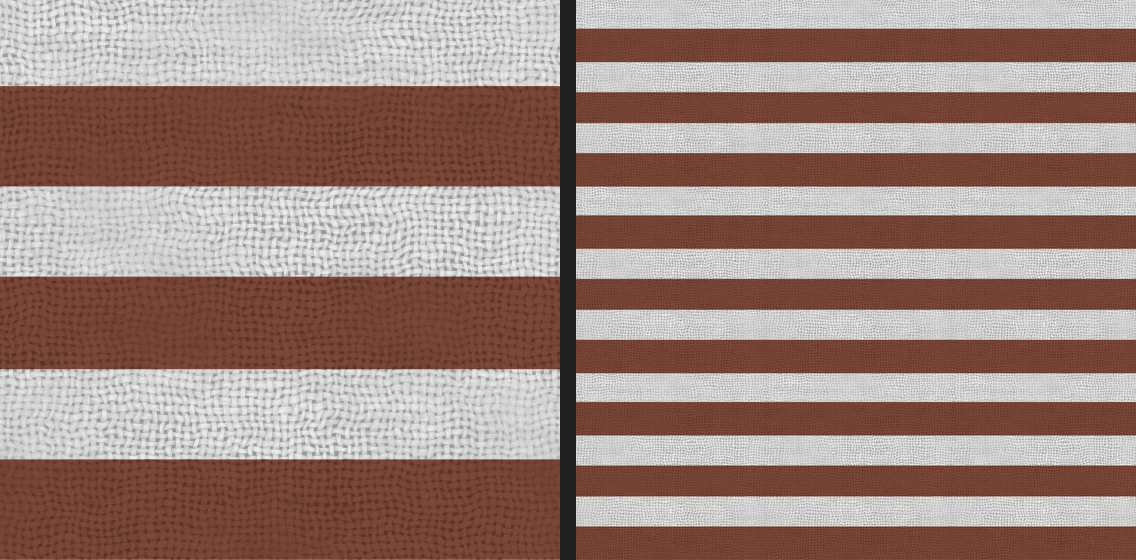
Left: one tile. Right: repeated 3 by 3.
Reproduce this pattern procedurally as a WebGL 1 fragment shader.

```glsl
precision highp float;
uniform vec2 u_resolution;

const float PI = 3.14159265;
const float THREADS = 68.0; // even, so the over-under order wraps

float hash(vec2 p) {
  vec3 q = fract(p.xyx * 0.1031);
  q += dot(q, q.yzx + 33.33);
  return fract((q.x + q.y) * q.z);
}

// Value noise that wraps after a whole number of cells
float noise(vec2 uv, vec2 cells, float seed) {
  vec2 p = uv * cells;
  vec2 i = floor(p);
  vec2 f = fract(p);
  f = f * f * (3.0 - 2.0 * f);
  vec2 a = mod(i, cells) + seed;
  vec2 b = mod(i + 1.0, cells) + seed;
  return mix(mix(hash(a), hash(vec2(b.x, a.y)), f.x),
             mix(hash(vec2(a.x, b.y)), hash(b), f.x), f.y);
}

// Height of one thread: rounded across, rising and dipping along its length
float thread(float across, float halfWidth, float wave, float soft) {
  float body = 1.0 - smoothstep(halfWidth - soft, halfWidth + soft, abs(across));
  return body * (0.77 + 0.2 * wave - 0.7 * across * across);
}

// Plain weave of uneven threads, open at the crossings
float weave(vec2 uv, float pixel) {
  vec2 bend = vec2(noise(uv, vec2(9.0, 22.0), 3.0) + 0.5 * noise(uv, vec2(34.0, 60.0), 11.0),
                   noise(uv, vec2(16.0, 9.0), 27.0) + 0.5 * noise(uv, vec2(55.0, 34.0), 41.0));
  vec2 t = uv * THREADS + 1.1 * (bend - 0.75);
  vec2 id = mod(floor(t), THREADS);
  vec2 across = fract(t) - 0.5;
  float soft = max(0.12, pixel * THREADS * 0.8);

  float weftWidth = 0.31 + 0.11 * hash(vec2(id.y, 7.0))
                  + 0.12 * (noise(uv, vec2(30.0, THREADS), 53.0) - 0.5);
  float warpWidth = 0.27 + 0.12 * hash(vec2(id.x, 19.0))
                  + 0.12 * (noise(uv, vec2(THREADS, 30.0), 67.0) - 0.5);
  float weft = thread(across.y, weftWidth, sin(PI * (t.x + id.y)), soft);
  float warp = thread(across.x, warpWidth, -sin(PI * (t.y + id.x)), soft);

  // Fibres run along each thread
  weft *= 0.86 + 0.28 * noise(uv, vec2(90.0, 240.0), 5.0);
  warp *= 0.86 + 0.28 * noise(uv, vec2(240.0, 90.0), 13.0);
  return max(weft, warp);
}

// Three dark bands on a light ground, the middle one slightly narrower
float darkBand(float y, float pixel) {
  float row = y * 3.0 + 0.23;
  float middle = step(1.0, row) * step(row, 2.0);
  float edge = abs(fract(row) - 0.5) / 3.0 - mix(0.0896, 0.0827, middle);
  return 1.0 - smoothstep(-0.7 * pixel, 0.7 * pixel, edge);
}

void main() {
  vec2 uv = gl_FragCoord.xy / u_resolution;
  float pixel = 1.0 / min(u_resolution.x, u_resolution.y);

  // Faded patches where the weave is rubbed flat
  float patches = 0.65 * noise(uv, vec2(4.0, 5.0), 31.0)
                + 0.35 * noise(uv, vec2(11.0, 17.0), 47.0);
  float relief = mix(0.16, 0.42, smoothstep(0.2, 0.75, patches));

  float tone = 0.805 + relief * (weave(uv, pixel) - 0.72);
  tone += 0.035 * (noise(uv, vec2(13.0, 40.0), 71.0) - 0.5);
  tone += 0.05 * (noise(uv, vec2(230.0), 83.0) - 0.5);

  vec3 light = vec3(1.0, 0.998, 0.997) * clamp(tone, 0.6, 0.92);
  vec3 brown = vec3(0.56, 0.322, 0.25) * clamp(tone, 0.62, 0.88);
  gl_FragColor = vec4(mix(light, brown, darkBand(uv.y, pixel)), 1.0);
}
```
